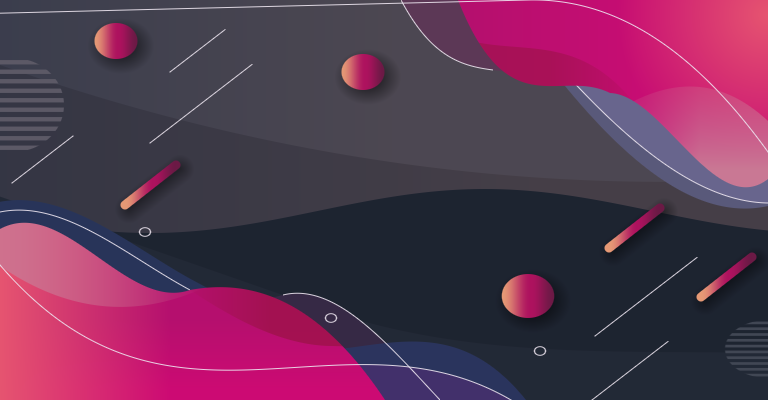
This background is drawn by a WebGL 1 fragment shader. Its source:

```glsl
precision highp float;
// Dark flowing background with magenta waves in two opposite corners, thin white
// curves, gradient discs and bars. Wave edges are cubic height curves; layers
// are blended back to front.
uniform vec2 u_resolution;

const vec2 CANVAS = vec2(768, 400); // design units, y pointing down
const vec3 WHITE = vec3(.93, .9, .94);
const vec3 MAGENTA = vec3(.71, .06, .43);
const vec3 CRIMSON = vec3(.62, .07, .29);
const vec3 ROSE = vec3(.79, .47, .58);
const vec3 CORAL = vec3(.9, .33, .44);
const vec3 NAVY = vec3(.115, .14, .19);

// Signed distance to a cubic edge, negative below it, straight beyond its span
float wave(vec2 p, vec2 span, vec4 h) {
  float w = span.y - span.x, t = (p.x - span.x) / w, c = clamp(t, 0., 1.);
  vec3 q = mix(h.xyz, h.yzw, c);
  vec2 r = mix(q.xy, q.yz, c);
  float slope = 3. * (r.y - r.x) / w;
  return (mix(r.x, r.y, c) + slope * (t - c) * w - p.y) / sqrt(1. + slope * slope);
}

float fade(float a, float b, float x) { return clamp((x - a) / (b - a), 0., 1.); }

float fill(float d) { return clamp(.5 - d * u_resolution.y / CANVAS.y, 0., 1.); }

vec3 stroke(vec3 col, float d) { return mix(col, WHITE, .9 * fill(abs(d) - .5)); }

vec3 strokePart(vec3 col, float d, float x, vec2 span) {
  return x > span.x && x < span.y ? stroke(col, d) : col;
}

float segment(vec2 p, vec2 d) {
  return length(p - d * clamp(dot(p, d) / dot(d, d), 0., 1.));
}

vec3 line(vec3 col, vec2 p, float width) {
  return stroke(col, segment(p, width * vec2(1, -.77)));
}

float ellipse(vec2 p, vec2 r) { return (length(p / r) - 1.) * min(r.x, r.y); }

vec3 ring(vec3 col, vec2 p) { return stroke(col, ellipse(p, vec2(5.5, 4.3))); }

float stripedDisc(vec2 p, vec2 r, float period) {
  float band = (abs(fract(p.y / period) - .5) - .23) * period;
  return fill(ellipse(p, r)) * fill(band);
}

// Peach to plum gradient over a soft shadow
vec3 solid(vec3 col, float d, float shadow, float t) {
  vec3 ramp = mix(vec3(.9, .6, .46), vec3(.68, .07, .37), smoothstep(0., .55, t));
  ramp = mix(ramp, vec3(.42, .1, .27), smoothstep(.55, 1., t));
  return mix(col * (1. - .5 * fade(10., -8., shadow)), ramp, fill(d));
}

vec3 disc(vec3 col, vec2 p, vec2 r) {
  return solid(col, ellipse(p, r), ellipse(p - 5., r), .5 + .5 * p.x / r.x);
}

vec3 bar(vec3 col, vec2 p) {
  vec2 tip = vec2(51, -40);
  return solid(col, segment(p, tip) - 4.5, segment(p - 4., tip) - 4.5, p.x / tip.x);
}

vec3 backdrop(vec2 p) {
  vec3 col = mix(vec3(.23, .24, .3), vec3(.3, .28, .32), fade(0., 400., p.x));
  vec3 middle = mix(vec3(.205, .21, .265), vec3(.27, .245, .28), fade(0., 540., p.x));
  col = mix(col, middle, fill(wave(p, vec2(0, 768), vec4(65, 155, 193, 179))));
  col = mix(col, NAVY, fill(211. + 22. * cos((p.x - 150.) / 106.6) - p.y));
  return mix(col, NAVY + .02, fill(wave(p, vec2(320, 768), vec4(308, 360, 350, 353))));
}

vec3 lowerWaves(vec3 col, vec2 p) {
  vec2 span = vec2(0, 190), tailSpan = vec2(283, 440);
  float d = wave(p, span, vec4(212, 199, 256, 290));
  col = strokePart(mix(col, vec3(.155, .205, .35), fill(d - 10.)), d, p.x, span);
  float tail = wave(p, tailSpan, vec4(295, 282, 344, 400));
  col = mix(col, vec3(.21, .16, .27), fill(tail));
  d = wave(p, vec2(316, 526), vec4(351, 348, 313, 400));
  col = mix(col, vec3(.17, .21, .38), .9 * fill(d));
  float sweep = wave(p, vec2(0, 511), vec4(265, 463, 301, 400));
  col = mix(col, vec3(.26, .19, .42), fill(sweep));
  col = strokePart(col, tail, p.x, tailSpan);
  // Magenta body with translucent folds
  vec3 body = mix(MAGENTA, vec3(.8, .04, .45), fade(320., 390., p.y));
  body = mix(body, CORAL, fade(170., 0., p.x));
  d = wave(p, vec2(0, 210), vec4(266, 314, 319, 285));
  body = mix(body, ROSE, .8 * fill(-d) * fade(210., 20., p.x));
  d = wave(p, vec2(190, 330), vec4(290, 321, 345, 346));
  body = mix(body, CRIMSON, .8 * fill(-d) * fade(180., 270., p.x));
  d = p.x < 190. ? wave(p, span, vec4(229, 195, 312, 290))
    : wave(p, vec2(190, 385), vec4(290, 278, 302, 400));
  return stroke(mix(col, body, fill(d)), sweep);
}

vec3 upperWaves(vec3 col, vec2 p) {
  vec2 span = vec2(401, 493);
  float d = wave(p, span, vec4(0, 58, 66, 70));
  col = mix(col, vec3(.37, .21, .34), .85 * fill(-d));
  col = strokePart(col, d, p.x, span);
  d = wave(p, vec2(565, 768), vec4(86, 168, 221, 206));
  col = mix(col, vec3(.35, .35, .48), fill(-d));
  d = wave(p, vec2(583, 768), vec4(92, 156, 202, 203));
  col = stroke(mix(col, vec3(.42, .41, .57), .8 * fill(-d)), d);
  // Magenta body with translucent folds
  vec3 body = mix(MAGENTA, vec3(.78, .05, .45), fade(470., 640., p.x));
  body = mix(body, CORAL, fade(150., 0., length(p - vec2(768, 15))));
  d = wave(p, vec2(460, 635), vec4(38, 57, 30, 104));
  body = mix(body, CRIMSON, .65 * fill(d) * fade(650., 550., p.x));
  d = wave(p, vec2(610, 768), vec4(115, 80, 72, 121));
  body = mix(body, ROSE, fill(d) * fade(50., 170., p.y) * fade(590., 700., p.x));
  d = p.x < 610. ? wave(p, vec2(460, 610), vec4(5, 126, 68, 93))
    : wave(p, vec2(610, 768), vec4(93, 95, 220, 179));
  return stroke(mix(col, body, fill(-d)), wave(p, vec2(528, 768), vec4(0, -2, 41, 152)));
}

void main() {
  vec2 p = gl_FragCoord.xy / u_resolution, r = vec2(21.5, 18);
  p = vec2(p.x, 1. - p.y) * CANVAS;
  vec3 col = backdrop(p);
  col = mix(col, vec3(.36, .35, .4), stripedDisc(p - vec2(13, 105), vec2(51, 47), 9.5));
  col = mix(col, NAVY + .14, stripedDisc(p - vec2(768, 349), vec2(43, 29), 5.8));
  col = upperWaves(lowerWaves(col, p), p);
  // Straight lines, rings, discs and bars
  col = line(line(col, p - vec2(170, 72), 55.), p - vec2(150, 143), 102.);
  col = line(line(col, p - vec2(12, 183), 61.), p - vec2(595, 336), 102.);
  col = line(col, p - vec2(592, 400), 76.);
  col = ring(ring(ring(col, p - vec2(145, 232)), p - vec2(331, 318)), p - vec2(540, 351));
  col = disc(disc(col, p - vec2(116, 41), r), p - vec2(363, 72), r);
  col = disc(col, p - vec2(528, 296), r * 1.22);
  col = bar(bar(bar(col, p - vec2(125, 205)), p - vec2(609, 248)), p - vec2(701, 297));
  gl_FragColor = vec4(col, 1);
}
```
